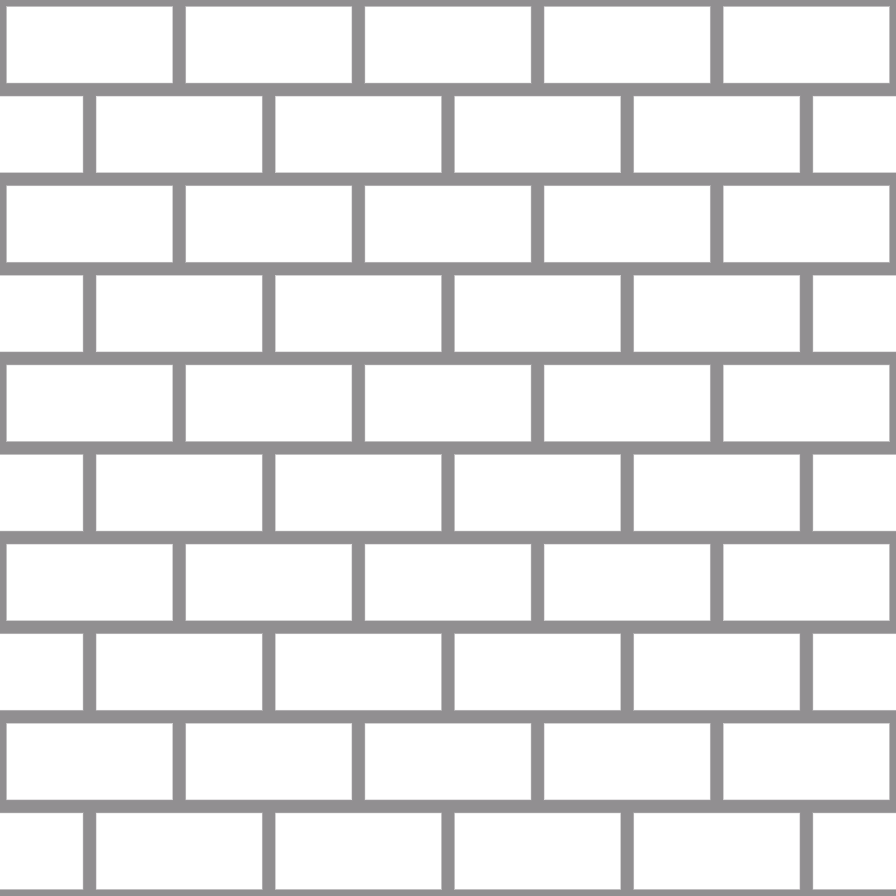
A three.js fragment shader for this pattern:

```glsl
// White running-bond brick wall with even grey mortar joints.
varying vec2 vUv;

const vec2 BRICKS = vec2(5.0, 10.0);   // bricks across, courses up
const float JOINT_WIDTH = 0.0147;      // in canvas units
const float EDGE_SOFTNESS = 0.002;
const vec3 BRICK_COLOR = vec3(1.0);
const vec3 MORTAR_COLOR = vec3(0.57, 0.56, 0.57);

// Distance from each coordinate to its nearest whole number
vec2 distanceToInteger(vec2 p) {
  return abs(fract(p + 0.5) - 0.5);
}

// Distance to the nearest joint centre line, in canvas units
float jointDistance(vec2 uv, vec2 bricks) {
  vec2 cell = uv * bricks;
  // Even courses are shifted by half a brick
  cell.x += 0.5 * (1.0 - mod(floor(cell.y), 2.0));
  vec2 d = distanceToInteger(cell) / bricks;
  return min(d.x, d.y);
}

// Coverage of a line with softened edges
float lineMask(float dist, float width, float softness) {
  float edge = 0.5 * width;
  float blur = 0.5 * softness;
  return 1.0 - smoothstep(edge - blur, edge + blur, dist);
}

void main() {
  float mortar = lineMask(jointDistance(vUv, BRICKS), JOINT_WIDTH, EDGE_SOFTNESS);
  gl_FragColor = vec4(mix(BRICK_COLOR, MORTAR_COLOR, mortar), 1.0);
}
```
